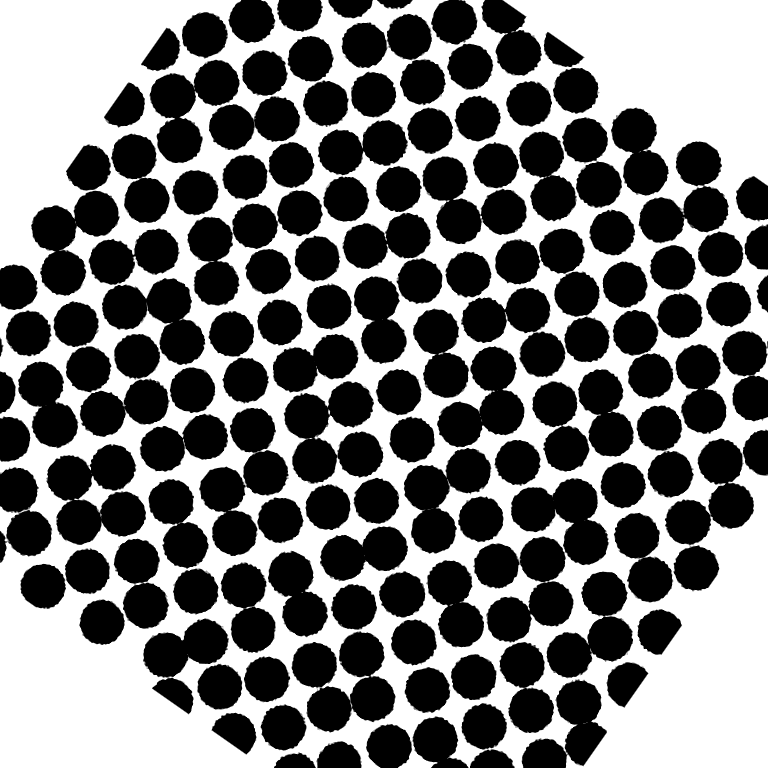
Give the GLSL for this pattern, as a Shadertoy shader.

```glsl
// Black ink dots on a tilted square lattice, each nudged a little off its node,
// with slightly ragged rims. The sheet is a square turned about the canvas centre:
// dots whose node lies outside are dropped, the others are trimmed at its edge.

#define DOTS_ACROSS   15.64               // lattice cells per canvas width
#define LATTICE_TILT  0.25                // radians, counter-clockwise
#define LATTICE_NODE  vec2(0.0188, -0.0091) // one node, from the canvas centre
#define DOT_RADIUS    0.456               // in cells
#define JITTER        0.075               // largest nudge per axis, in cells
#define SHEET_TILT    -0.611              // radians
#define SHEET_HALF    0.498               // half side of the sheet
#define RIM_GRAIN     320.0               // grains per canvas width
#define RIM_DEPTH     0.0013              // height of the rim teeth
#define INK           vec3(0.0)
#define PAPER         vec3(1.0)

mat2 rotation(float angle) {
    float c = cos(angle), s = sin(angle);
    return mat2(c, s, -s, c);
}

// Two independent values in 0..1 per cell
vec2 hash22(vec2 cell) {
    vec3 h = fract(vec3(cell.xyx) * vec3(0.1031, 0.1030, 0.0973));
    h += dot(h, h.yzx + 33.33);
    return fract((h.xx + h.yz) * h.zy);
}

float valueNoise(vec2 x) {
    vec2 cell = floor(x), f = fract(x);
    f = f * f * (3.0 - 2.0 * f);
    float low  = mix(hash22(cell).x, hash22(cell + vec2(1, 0)).x, f.x);
    float high = mix(hash22(cell + vec2(0, 1)).x, hash22(cell + vec2(1, 1)).x, f.x);
    return mix(low, high, f.y);
}

// Signed distance to the turned sheet
float sheetDistance(vec2 p) {
    vec2 q = abs(rotation(-SHEET_TILT) * p) - SHEET_HALF;
    return max(q.x, q.y);
}

// Signed distance to the nearest dot that belongs to the sheet
float dotsDistance(vec2 p) {
    vec2 q = rotation(-LATTICE_TILT) * (p - LATTICE_NODE) * DOTS_ACROSS;
    vec2 home = floor(q + 0.5);
    float nearest = 1.0;
    for (int j = -1; j <= 1; j++)
    for (int i = -1; i <= 1; i++) {
        vec2 node = home + vec2(i, j);
        vec2 nodeOnCanvas = rotation(LATTICE_TILT) * node / DOTS_ACROSS + LATTICE_NODE;
        if (sheetDistance(nodeOnCanvas) > 0.0) continue;
        vec2 centre = node + (2.0 * hash22(node + 50.0) - 1.0) * JITTER;
        nearest = min(nearest, length(q - centre) - DOT_RADIUS);
    }
    return nearest / DOTS_ACROSS;
}

void mainImage(out vec4 fragColor, in vec2 fragCoord) {
    float pixel = 1.0 / min(iResolution.x, iResolution.y);
    vec2 p = (fragCoord - 0.5 * iResolution.xy) * pixel;

    // Ragged rim, with the grain aligned to the sheet
    vec2 grain = rotation(-SHEET_TILT) * p * RIM_GRAIN + 400.0;
    float dots = dotsDistance(p) + (valueNoise(grain) - 0.5) * 2.0 * RIM_DEPTH;

    // Trim to the sheet and smooth over about one pixel
    float shape = max(dots, sheetDistance(p));
    float coverage = clamp(0.5 - shape / (1.2 * pixel), 0.0, 1.0);
    fragColor = vec4(mix(PAPER, INK, coverage), 1.0);
}
```
